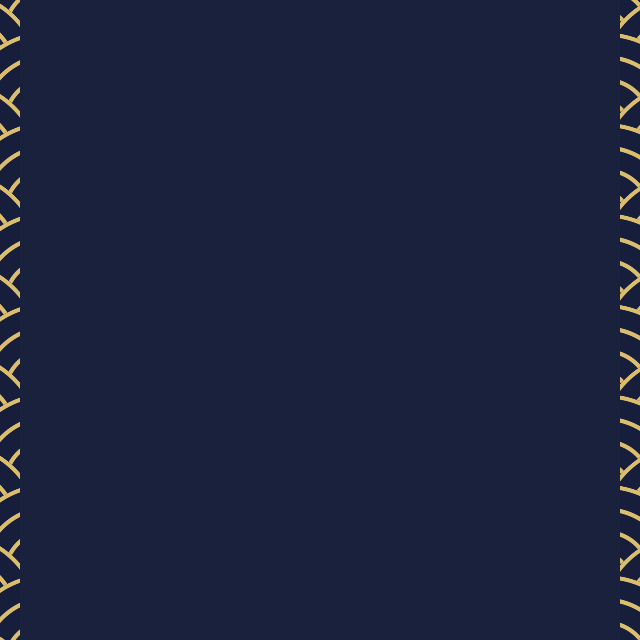
A Shadertoy shader for this background:

```glsl
// Plain navy panel framed left and right by narrow strips of golden wave scales.
// Each strip stacks two staggered columns of concentric rings, painted from the
// top down so that every lower scale covers the ones behind it.

const vec3 PANEL_NAVY = vec3(0.102, 0.130, 0.235);
const vec3 SCALE_NAVY = vec3(0.088, 0.116, 0.235);
const vec3 GOLD = vec3(0.86, 0.74, 0.43);

const float STRIP_WIDTH = 0.03125;
const float ROW_PITCH = 0.1413;    // vertical step between scales of one column
const float ROW_STAGGER = 0.0755;  // drop of the side column below the main one
const float SCALE_RADIUS = 0.1413;
const float RINGS = 4.0;
const float LINE_HALF = 0.0033;

// Centre of the first scale in the main column, measured down from the top
const vec2 LEFT_MAIN = vec2(0.0781, 0.1927);
const vec2 RIGHT_MAIN = vec2(0.9453, 0.1953);
// Horizontal place of the side column
const float LEFT_SIDE_X = -0.0781;
const float RIGHT_SIDE_X = 1.0786;

// Coverage of a shape from its signed distance
float coverage(float dist, float pixel) {
    return 1.0 - smoothstep(-0.5 * pixel, 0.5 * pixel, dist);
}

// Distance to the nearest of the evenly spaced rings
float ringDistance(float radius) {
    float gap = SCALE_RADIUS / RINGS;
    return abs(fract(radius / gap + 0.5) - 0.5) * gap;
}

vec3 waveScales(vec2 p, vec2 mainCentre, float sideX, float pixel) {
    vec3 color = SCALE_NAVY;
    float firstRow = floor((p.y - mainCentre.y) / ROW_PITCH);

    // Alternate main and side columns, back to front
    for (int i = 0; i < 6; i++) {
        bool isSide = i % 2 == 1;
        float row = firstRow + float(i / 2);
        vec2 centre = vec2(isSide ? sideX : mainCentre.x,
                           mainCentre.y + row * ROW_PITCH);
        if (isSide) centre.y += ROW_STAGGER;

        float radius = length(p - centre);
        float line = coverage(ringDistance(radius) - LINE_HALF, pixel);
        float disc = coverage(radius - SCALE_RADIUS - LINE_HALF, pixel);
        color = mix(color, mix(SCALE_NAVY, GOLD, line), disc);
    }
    return color;
}

void mainImage(out vec4 fragColor, in vec2 fragCoord) {
    vec2 p = fragCoord / iResolution.xy;
    p.y = 1.0 - p.y;
    float pixel = 1.0 / min(iResolution.x, iResolution.y);

    // Choose the strip on this half of the canvas
    bool onLeft = p.x < 0.5;
    vec2 mainCentre = onLeft ? LEFT_MAIN : RIGHT_MAIN;
    float sideX = onLeft ? LEFT_SIDE_X : RIGHT_SIDE_X;
    vec3 scales = waveScales(p, mainCentre, sideX, pixel);

    // Lay the strip over the plain panel
    float edge = min(p.x, 1.0 - p.x) - STRIP_WIDTH;
    fragColor = vec4(mix(PANEL_NAVY, scales, coverage(edge, pixel)), 1.0);
}
```
